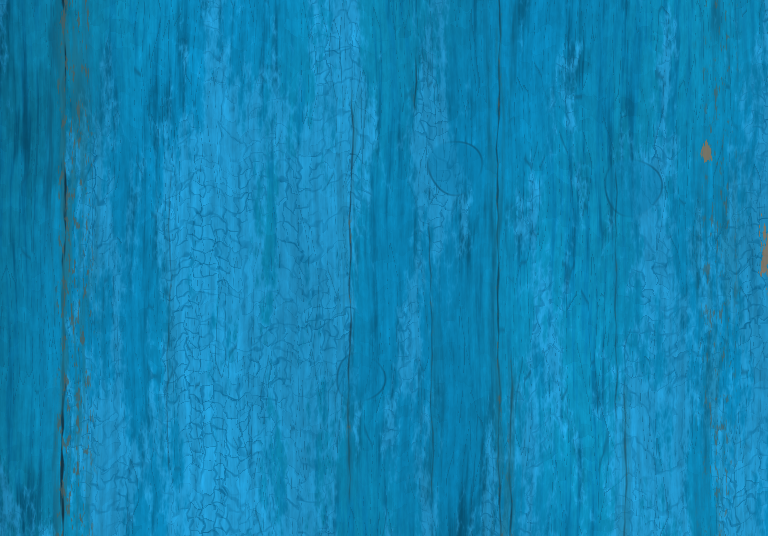
Give the GLSL for this texture, as a Shadertoy shader.

```glsl
// Weathered blue painted planks with blocky crackle, long splits, knots and bare wood chips.

vec2 hash2(vec2 p) {
    vec3 q = fract(p.xyx * vec3(0.1031, 0.1030, 0.0973));
    q += dot(q, q.yzx + 33.33);
    return fract((q.xx + q.yz) * q.zy);
}

// Cellular noise: nearest distance, gap to the second nearest, cell id
vec3 cells(vec2 p) {
    float first = 9.0, second = 9.0, id = 0.0;
    for (int k = 0; k < 9; k++) {
        vec2 cell = floor(p) + vec2(k % 3 - 1, k / 3 - 1);
        vec2 rnd = hash2(cell + 57.0);
        float d = length(cell + rnd - p);
        if (d < first) { second = first; first = d; id = rnd.x; }
        else second = min(second, d);
    }
    return vec3(first, second - first, id);
}

// Layered cellular distance, averaging about 0.45
float layered(vec2 p) {
    return 0.5 * cells(p).x + 0.3 * cells(p * 2.1 + 17.0).x + 0.2 * cells(p * 4.3 + 41.0).x;
}

// Staggered paint blocks: distance to the nearest side, block id
vec2 blocks(vec2 p) {
    p.x += 0.5 * hash2(vec2(floor(p.y * 0.6 + 0.35 * sin(p.x * 0.9)), 3.0)).x;
    float column = floor(p.x);
    vec2 rnd = hash2(vec2(column, 11.0));
    float y = p.y * (0.6 + 0.8 * rnd.x) + rnd.y * 9.0 + 0.25 * sin(p.x * 2.3);
    vec2 gap = 0.5 - abs(fract(vec2(p.x, y)) - 0.5);
    vec2 hide = hash2(vec2(column, floor(y)) + 23.0);
    gap += vec2(0.2, 0.3) * step(vec2(0.65, 0.7), hide.yx);
    return vec2(min(gap.x, gap.y), hide.x);
}

// Soft bump of unit height
float bump(float x, float centre, float width) {
    x = (x - centre) / width;
    return exp(-x * x);
}

void mainImage(out vec4 fragColor, in vec2 fragCoord) {
    vec2 uv = fragCoord / iResolution.y;
    float aa = 1.0 / iResolution.y;
    vec2 p = uv + vec2(0.003 * sin(uv.y * 13.0 + uv.x * 9.0), 0.005 * sin(uv.x * 47.0));

    // Wood grain under the paint
    float broad = layered(p * vec2(15.0, 2.6));
    float streak = layered(p * vec2(66.0, 3.6) + 9.0);
    float fleck = layered(p * vec2(75.0, 26.0) + 31.0);

    // Blue coats: middle, deep and greenish
    vec3 color = mix(vec3(0.04, 0.50, 0.695), vec3(0.03, 0.42, 0.59),
                     smoothstep(0.42, 0.66, 0.5 * streak + 0.5 * broad));
    float teal = 0.5 + 0.5 * sin(uv.x * 11.0 + 1.5 * sin(uv.y * 4.0) + 1.0);
    color = mix(color, vec3(0.055, 0.51, 0.665), teal * smoothstep(0.58, 0.38, streak) * 0.85);

    // Pale worn columns with ragged edges
    float field = 0.6 * cos(31.4 * uv.x + 0.9 * sin(3.0 * uv.y + 2.0 * uv.x))
                + 0.4 * sin(6.5 * uv.x - 2.5 * uv.y)
                + 3.6 * (broad - 0.45) + 1.7 * (fleck - 0.45)
                - 0.5 * smoothstep(0.6, 1.0, uv.y) - 0.7 * smoothstep(0.2, 0.08, uv.x)
                + 0.7 * bump(uv.x, 0.48, 0.17) * smoothstep(1.0, 0.7, uv.y);
    float pale = smoothstep(-0.35, 0.6, field);
    color = mix(color, vec3(0.135, 0.565, 0.77), pale * 0.95);

    // Slow change of tone between planks
    float tone = sin(uv.x * 8.3 - 2.1 + 0.6 * sin(uv.y * 3.0)) + 0.8 * sin(uv.x * 19.0 + uv.y * 2.0)
               + 0.6 * sin(uv.y * 5.0 + uv.x * 6.0);
    color *= 1.0 + 0.035 * tone - 0.13 * smoothstep(0.11, 0.0, uv.x)
           - 0.1 * smoothstep(0.5, 0.62, broad) * (1.0 - pale);

    // Crackle, strongest where the paint is pale
    vec2 rough = vec2(cells(uv * vec2(48.0, 40.0)).x, cells(uv * vec2(40.0, 60.0) + 90.0).x);
    vec2 bent = p + 0.012 * rough;
    vec2 block = blocks(bent * vec2(44.0, 34.0));
    float chunk = blocks(bent * vec2(21.0, 15.0) + 40.0).x;
    vec3 sliver = cells((p + 0.002 * rough) * vec2(72.0, 6.0) + 5.0);
    float patchy = smoothstep(0.3, 0.58, layered(p * vec2(8.0, 5.0) + 70.0));
    float crackle = smoothstep(0.13, 0.02, block.x) * patchy + 0.6 * smoothstep(0.07, 0.01, chunk);
    float crack = smoothstep(0.09, 0.0, sliver.y) * smoothstep(0.45, 0.9, sliver.z);
    color *= 1.0 + 0.06 * (block.y - 0.5) + 0.16 * (fleck - 0.45) - 0.24 * (streak - 0.45);
    color = mix(color, vec3(0.03, 0.37, 0.54), crackle * (0.06 + 0.4 * pale));
    color = mix(color, vec3(0.05, 0.32, 0.45), 0.45 * crack);

    // Knots: broken rings
    vec3 knots[3] = vec3[3](vec3(0.849, 0.688, 0.05), vec3(1.18, 0.651, 0.053), vec3(0.672, 0.295, 0.045));
    for (int i = 0; i < 3; i++) {
        vec2 d = uv - knots[i].xy;
        float angle = atan(d.y, d.x);
        float rim = length(d) - knots[i].z * (1.0 + 0.05 * sin(angle * 3.0 + float(i)));
        float ring = smoothstep(0.0015 + aa, 0.0, abs(rim)) * (0.5 + 0.5 * sin(angle * 2.0 + float(i)));
        color = mix(color, vec3(0.04, 0.48, 0.67), 0.45 * smoothstep(0.004, -0.004, rim));
        color = mix(color, vec3(0.05, 0.30, 0.42), 0.6 * ring);
    }

    // Long splits: x, lower end, upper end, half width
    vec4 splits[9] = vec4[9](
        vec4(0.118, -0.1, 1.1, 0.003), vec4(0.655, 0.05, 0.85, 0.0015), vec4(0.932, -0.1, 1.1, 0.0016),
        vec4(0.803, 0.05, 0.6, 0.001), vec4(1.147, 0.2, 0.7, 0.001), vec4(0.315, 0.1, 0.7, 0.0008),
        vec4(0.775, 0.78, 0.92, 0.0016), vec4(1.165, -0.1, 0.3, 0.0014), vec4(0.95, -0.1, 0.35, 0.0016));
    float wear = 0.0, strip = 0.0;
    for (int i = 0; i < 9; i++) {
        vec4 s = splits[i];
        float seed = float(i) + 1.0;
        float wander = 0.003 * sin(uv.y * 4.0 + seed * 5.0) + 0.0012 * sin(uv.y * 19.0 + seed * 3.0)
                     + 0.006 * (cells(vec2(seed * 7.0, uv.y * 14.0)).x - 0.45);
        float away = abs(uv.x - s.x - wander);
        float span = smoothstep(s.y, s.y + 0.04, uv.y) * smoothstep(s.z, s.z - 0.04, uv.y);
        float wide = s.w * (0.75 + 0.6 * sin(uv.y * 23.0 + seed * 4.0) * sin(uv.y * 57.0 + seed));
        float dark = smoothstep(wide + aa, wide - aa, away) * span;
        color = mix(color, vec3(0.08, 0.17, 0.22), dark * min(1.0, 0.3 + s.w * 200.0));
        wear += span * exp(-away * 150.0) * s.w * 300.0;
        strip += span * exp(-away * 55.0) * s.w * 330.0;
    }

    // Greyed paint and bare wood, with two larger chips
    float rubbed = 0.6 * bump(uv.x, 0.145, 0.035) + 0.4 * bump(uv.x, 1.34, 0.05);
    strip = min(strip + rubbed, 1.0);
    wear = min(wear + rubbed, 1.0);
    color = mix(color, vec3(0.13, 0.46, 0.56), strip * smoothstep(0.36, 0.58, streak) * 0.75);
    float grit = layered(uv * vec2(110.0, 24.0) + 110.0);
    float bare = smoothstep(0.58, 0.74, grit + 0.12 * wear) * smoothstep(0.1, 0.5, wear);
    float chip = min(length((uv - vec2(1.32, 0.716)) * vec2(1.3, 0.8)) - 0.012,
                     length((uv - vec2(1.428, 0.53)) * vec2(1.0, 0.22)) - 0.008) + 0.03 * (grit - 0.45);
    color = mix(color, vec3(0.30, 0.36, 0.36), 0.75 * bare);
    color = mix(color, vec3(0.56, 0.44, 0.33), 0.8 * smoothstep(aa, -aa, chip));
    fragColor = vec4(color, 1.0);
}
```
